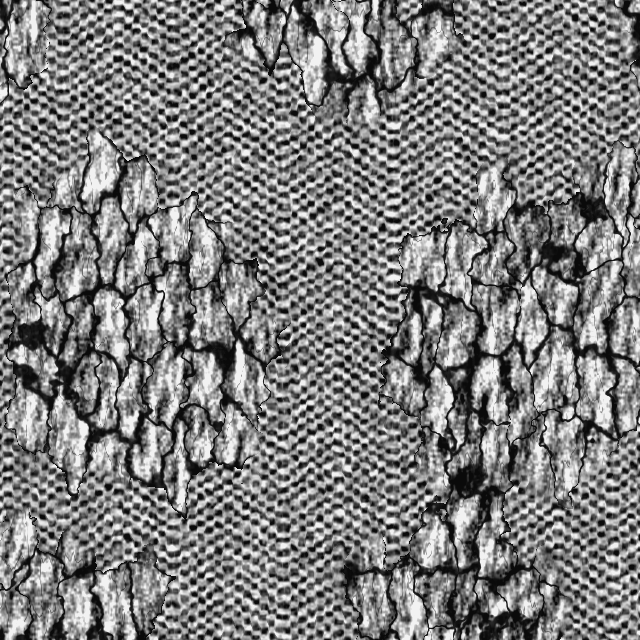
Write a WebGL 1 fragment shader that draws this texture.

```glsl
precision highp float;
// Black and white herringbone cloth showing between patches of cracked bark.
// The weave is a folded staircase of dashes; the bark is a stretched Voronoi
// pattern with lit fractal relief, kept inside staggered ragged blobs.

uniform vec2 u_resolution;

#define COLUMNS 11.64            // herringbone columns across the canvas
#define ROWS 50.0                // weave rows up the canvas
#define STEPS 6.5                // stair steps in one column
#define COLUMN_RISE 2.9          // rows climbed across one column
#define PLATES vec2(20.0, 9.0)   // bark plates across and up
#define PATCH_GAP 0.63           // distance between patches in a row
#define RAGGED 1.0               // roughness of the patch outline
#define RELIEF 1.5               // strength of the light on the bark
#define CLOTH_CONTRAST 0.31
#define GRAIN 0.50

float hash(vec2 p) {
  vec3 q = fract(p.xyx * 0.1031);
  q += dot(q, q.yzx + 33.33);
  return fract((q.x + q.y) * q.z);
}

float noise(vec2 p) {
  vec2 i = floor(p), f = fract(p);
  f = f * f * (3.0 - 2.0 * f);
  vec2 e = vec2(1.0, 0.0);
  return mix(mix(hash(i), hash(i + e.xy), f.x),
             mix(hash(i + e.yx), hash(i + e.xx), f.x), f.y);
}

float fbm(vec2 p) {
  float sum = 0.0, weight = 0.5;
  for (int i = 0; i < 4; i++) {
    sum += weight * noise(p);
    p = p * 2.03 + 17.7;
    weight *= 0.5;
  }
  return sum / 0.9375;
}

// Voronoi plates: x is the gap to the nearest edge, yz the plate centre.
vec3 plates(vec2 q) {
  vec2 cell = floor(q), centre = cell;
  float nearest = 9.0, second = 9.0;
  for (int j = -1; j <= 1; j++) {
    for (int i = -1; i <= 1; i++) {
      vec2 c = cell + vec2(float(i), float(j));
      vec2 site = c + 0.1 + 0.8 * vec2(hash(c + 3.1), hash(c + 71.7));
      float d = length(site - q);
      if (d < nearest) {
        second = nearest;
        nearest = d;
        centre = site;
      } else {
        second = min(second, d);
      }
    }
  }
  return vec3(second - nearest, centre);
}

// Positive inside the bark patches: three staggered rows of ellipses.
float patchField(vec2 p) {
  float field = -1.0;
  for (int i = 0; i < 3; i++) {
    float row = float(i);
    float middle = 1.0 - abs(row - 1.0);
    vec2 d = p - vec2(0.09 + 0.11 * row * row, 0.04 + 0.45 * row);
    d.x = (fract(d.x / PATCH_GAP + 0.5) - 0.5) * PATCH_GAP;
    vec2 radius = mix(vec2(0.17, 0.14), vec2(0.215, 0.245), middle);
    field = max(field, 1.0 - length(d / radius));
  }
  return field + RAGGED * (fbm(p * 7.0 + 5.0) - 0.5);
}

float clothTone(vec2 p) {
  vec2 wobble = vec2(noise(p * 60.0), noise(p * 60.0 + 90.0)) - 0.5;
  vec2 w = p + 0.006 * wobble;
  float fold = abs(mod(w.x * COLUMNS - 0.15, 2.0) - 1.0);
  float run = fold * STEPS;
  float stair = floor(run) + smoothstep(0.7, 1.0, fract(run));
  float phase = w.y * ROWS - stair / STEPS * COLUMN_RISE;
  float wave = sin(6.28318 * phase);
  float thread = smoothstep(-0.95, 0.95, wave) * 2.0 - 1.0;

  // Pale risers cut the dark rows into dashes, unevenly.
  float riser = smoothstep(0.24, 0.04, abs(fract(run + 0.15) - 0.5 + 0.5 * sign(0.5 - fract(run + 0.15))));
  riser *= 0.3 + 0.9 * noise(p * 110.0 + 33.0);

  // Bright seams and fuzzy fibres.
  float seam = smoothstep(0.44, 0.5, abs(fold - 0.5));
  float fibre = noise(p * vec2(160.0, 170.0)) - 0.5;
  float fuzz = noise(p * 250.0 + 40.0) - 0.5;
  float tone = 0.47 + CLOTH_CONTRAST * thread * (0.65 + 0.7 * noise(p * 90.0));
  tone += riser * (0.17 - 0.22 * thread);
  return tone + 0.10 * seam + GRAIN * (0.9 * fibre + 0.5 * fuzz);
}

float barkTone(vec2 p, vec3 plate) {
  vec2 scale = vec2(58.0, 24.0);
  float height = fbm(p * scale);
  float lit = height - fbm((p + vec2(-0.006, 0.007)) * scale);
  float streak = fbm(p * vec2(110.0, 32.0) + 11.0) - 0.5;
  float grain = noise(p * 230.0) - 0.5;
  float tone = 0.63 + 0.20 * (hash(floor(plate.yz * 40.0)) - 0.5);
  tone += RELIEF * lit + 0.45 * (height - 0.5) + 0.5 * streak + GRAIN * grain;
  tone += 0.16 * smoothstep(0.0, 0.4, plate.x) - 0.12;

  // Main cracks of changing width, then fine splits inside the plates.
  float width = mix(0.02, 0.27, noise(p * 15.0 + 8.0));
  float split = abs(fbm(p * vec2(38.0, 12.0) + 60.0) - 0.5);
  tone *= mix(0.12, 1.0, smoothstep(0.2 * width, width, plate.x));
  return tone * mix(0.6, 1.0, smoothstep(0.0, 0.025, split));
}

void main() {
  vec2 p = gl_FragCoord.xy / u_resolution.y;
  vec2 warp = vec2(fbm(p * 26.0), fbm(p * 26.0 + 50.0)) - 0.5;
  vec3 plate = plates(p * PLATES + vec2(1.0, 0.7) * warp);

  // Patch outlines mostly follow whole plates.
  float field = patchField(mix(p, plate.yz / PLATES, 0.6));
  float bark = smoothstep(-0.04, 0.04, field);
  float shade = 1.0 - 0.12 * smoothstep(-0.12, 0.0, field);

  float tone = mix(clothTone(p) * shade, barkTone(p, plate), bark);
  gl_FragColor = vec4(vec3(clamp(tone, 0.04, 0.95)), 1.0);
}
```
